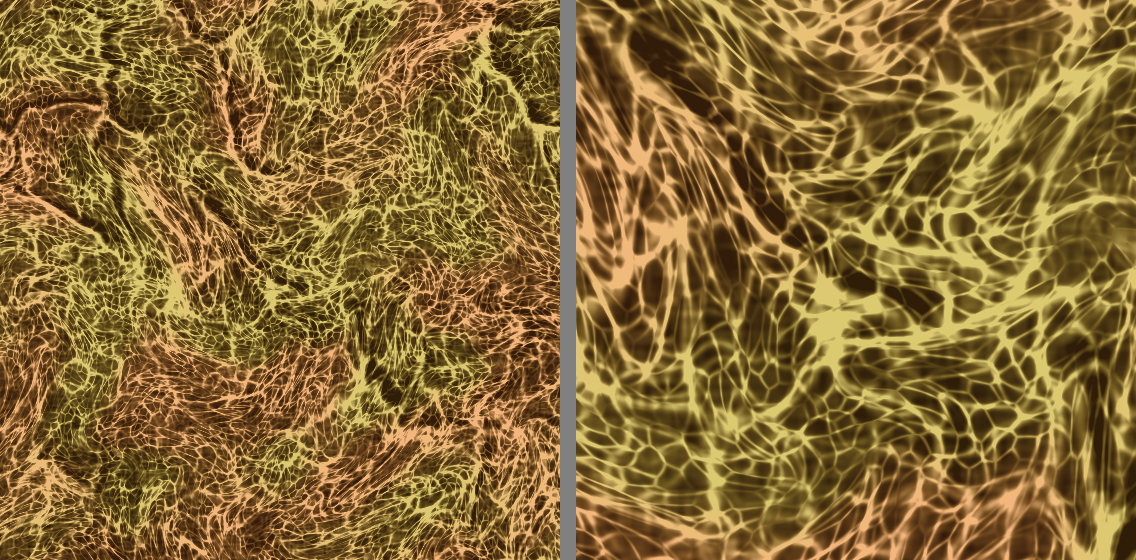
Left: the whole. Right: its middle third, enlarged.
Give the GLSL for this texture, as a WebGL 1 fragment shader.

```glsl
precision highp float;
// Crumpled golden-brown fibre sheet: a web of pale creases over dark hollows and fine weave.
uniform vec2 u_resolution;

#define VEIN_SCALE 12.0
#define VEIN_WEIGHT 0.60
#define VEIN_WIDTH 0.075
#define FOLD_SCALE 5.0
#define FOLD_WIDTH 0.045
#define WARP 0.36
#define BASE_TONE 0.18
#define PATCHES 0.36
#define WEAVE 0.34
#define DARK vec3(0.19, 0.11, 0.035)
#define MID vec3(0.47, 0.35, 0.14)
#define LIGHT vec3(0.90, 0.76, 0.48)

vec2 hash2(vec2 cell) {
  vec2 q = vec2(dot(cell, vec2(127.1, 311.7)), dot(cell, vec2(269.5, 183.3)));
  return fract(sin(q) * 43758.54);
}

float valueNoise(vec2 p) {
  vec2 cell = floor(p), f = fract(p);
  f = f * f * (3.0 - 2.0 * f);
  float low = mix(hash2(cell).x, hash2(cell + vec2(1.0, 0.0)).x, f.x);
  float high = mix(hash2(cell + vec2(0.0, 1.0)).x, hash2(cell + 1.0).x, f.x);
  return mix(low, high, f.y);
}

// Gap between the two nearest cell centres: zero along cell borders.
float cellBorder(vec2 p) {
  vec2 cell = floor(p), f = fract(p);
  float nearest = 8.0, second = 8.0;
  for (int y = -1; y <= 1; y++) {
    for (int x = -1; x <= 1; x++) {
      vec2 offset = vec2(float(x), float(y));
      float d = length(offset + hash2(cell + offset) - f);
      second = min(second, max(nearest, d));
      nearest = min(nearest, d);
    }
  }
  return second - nearest;
}

float ridge(vec2 p, float width) {
  float d = cellBorder(p) / width;
  return exp(-d * d);
}

// Layered sines bend the straight cell borders into wandering creases.
vec2 crumple(vec2 p) {
  float freq = 8.0;
  for (int i = 0; i < 5; i++) {
    p += WARP / freq * sin(p.yx * freq + vec2(1.3, 4.1) * float(i + 1));
    p = mat2(0.8, 0.6, -0.6, 0.8) * p;
    freq *= 1.9;
  }
  return p;
}

// Four sizes of vein, each fading in and out across the sheet.
float veins(vec2 p) {
  float sum = 0.0, scale = VEIN_SCALE, width = VEIN_WIDTH;
  for (int i = 0; i < 4; i++) {
    vec2 q = p * scale + 17.3 * float(i);
    float presence = smoothstep(0.1, 0.8, valueNoise(q * 0.6 + 5.7));
    sum += VEIN_WEIGHT * mix(0.2, 1.0, presence) * ridge(q, width);
    scale *= 1.8;
    width *= 1.3;
  }
  return sum;
}

// Long folds: a lit crest with a dark trough beside it.
float folds(vec2 p) {
  vec2 q = p * FOLD_SCALE + 3.0;
  float presence = smoothstep(0.4, 0.75, valueNoise(q * 1.3 + 9.0));
  float crest = ridge(q, FOLD_WIDTH);
  float trough = ridge(q + vec2(0.05, 0.06), FOLD_WIDTH * 2.2);
  return presence * (0.55 * crest - 0.40 * trough * (1.0 - crest));
}

// Crossed threads.
float weave(vec2 p) {
  float threads = valueNoise(p * vec2(250.0, 70.0)) + valueNoise(p * vec2(70.0, 250.0) + 31.0);
  return threads - 1.0;
}

void main() {
  vec2 uv = gl_FragCoord.xy / min(u_resolution.x, u_resolution.y);
  vec2 p = crumple(uv);

  float patches = 0.6 * valueNoise(p * 9.0 + 2.0) + 0.4 * valueNoise(p * 22.0 + 8.0) - 0.5;
  float tone = BASE_TONE + veins(p) + folds(p) + PATCHES * patches;
  tone += WEAVE * weave(uv) * (0.6 + 0.4 * tone);
  tone = clamp(tone, 0.0, 1.0);

  vec3 color = mix(DARK, MID, min(tone * 2.0, 1.0));
  color = mix(color, LIGHT, max(tone * 2.0 - 1.0, 0.0));

  // Drift between russet and olive.
  float drift = smoothstep(0.2, 0.8, valueNoise(p * 8.0 + 41.0));
  color *= mix(vec3(1.06, 0.94, 1.02), vec3(0.96, 1.04, 0.92), drift);
  gl_FragColor = vec4(color, 1.0);
}
```
